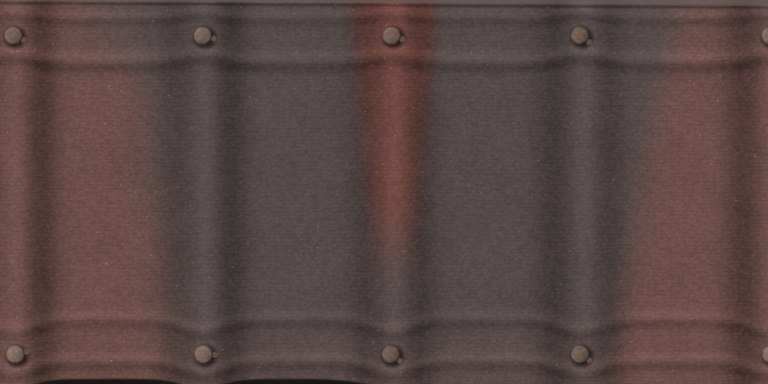
This texture is drawn by a Shadertoy shader. Its source:

```glsl
const float RIDGE_PERIOD = 0.4925;
const float RIDGE_START = 0.035;
const vec3 GREY_PAINT = vec3(0.332, 0.292, 0.287);
const vec3 RED_PAINT = vec3(0.425, 0.305, 0.287);
const vec3 DEEP_RED = vec3(0.43, 0.275, 0.252);
const vec3 BRONZE = vec3(0.45, 0.375, 0.33);
const vec3 GAP = vec3(0.11, 0.095, 0.09);

float hash(vec2 p) {
    p = fract(p * vec2(0.1031, 0.1137));
    p += dot(p, p.yx + 33.33);
    return fract((p.x + p.y) * p.x * 7.31);
}

float bell(float d, float width) {
    d /= width;
    return exp(-d * d);
}

// Slow mottling from layered sines, about -1 to 1
float mottle(vec2 p) {
    float sum = 0.0;
    float amp = 0.5;
    for (int i = 0; i < 4; i++) {
        sum += amp * sin(p.x + 1.7 * sin(p.y * 0.8)) * sin(p.y + 1.3 * sin(p.x * 0.7));
        p = mat2(1.6, 1.2, -1.2, 1.6) * p + 2.3;
        amp *= 0.6;
    }
    return sum;
}

// Distance to the nearest scattered point, with that point's random value
vec2 cellular(vec2 p) {
    vec2 nearest = vec2(9.0, 0.0);
    vec2 base = floor(p);
    for (int j = -1; j <= 1; j++)
    for (int i = -1; i <= 1; i++) {
        vec2 cell = base + vec2(i, j);
        vec2 point = cell + vec2(hash(cell + 3.0), hash(cell + 71.0));
        float d = length(p - point);
        if (d < nearest.x) nearest = vec2(d, hash(cell + 137.0));
    }
    return nearest;
}

// Pressed fold: bright upper flank, dark lower flank
float crease(float d, float width) {
    return 0.6 * bell(d - 1.1 * width, width) - 0.8 * bell(d + 0.7 * width, width);
}

// Red paint fading into grey: left field, central wedge, right field
vec3 paint(vec2 p) {
    float wobble = 0.015 * mottle(p * 9.0);
    float leftEdge = 0.51 - 0.13 * p.y + wobble;
    float rightEdge = 1.55 + 0.19 * p.y + wobble;
    float left = 1.0 - smoothstep(leftEdge - 0.14, leftEdge + 0.05, p.x);
    left *= 1.0 - 0.6 * smoothstep(0.75, 0.95, p.y) * smoothstep(0.1, 0.3, p.x);
    float right = smoothstep(rightEdge - 0.04, rightEdge + 0.10, p.x);
    right *= 1.0 - 0.35 * smoothstep(0.85, 1.0, p.y);
    float halfWidth = 0.035 + 0.085 * p.y;
    float wedge = 1.0 - smoothstep(halfWidth - 0.045, halfWidth + 0.025, abs(p.x - 1.025));
    wedge *= smoothstep(0.22, 0.5, p.y);
    float low = 0.25 * (1.0 - smoothstep(0.02, 0.2, p.y));
    vec3 color = mix(GREY_PAINT, RED_PAINT, max(max(left, right), low));
    return mix(color, DEEP_RED, wedge);
}

// Flat screw head with a cast shadow and a small side tab
vec3 addBolt(vec3 color, vec2 p, float seed, float radius, float px) {
    float shadow = 1.0 - smoothstep(0.7, 1.5, length(p - vec2(0.006, -0.006)) / radius);
    color *= 1.0 - 0.6 * shadow;
    float angle = -0.7 + 0.9 * seed;
    vec2 tab = p - 1.2 * radius * vec2(cos(angle), sin(angle));
    color = mix(color, BRONZE * 0.85, 1.0 - smoothstep(-px, px, length(tab) - 0.3 * radius));
    float r = length(p);
    float light = 1.0 - 0.2 * dot(p, vec2(0.8, -0.6)) / radius;
    light *= 1.0 - 0.4 * smoothstep(0.72, 1.0, r / radius);
    light += 0.12 * mottle(p * 180.0 + seed * 9.0);
    vec3 head = BRONZE * light * (0.9 + 0.2 * seed);
    return mix(color, head, 1.0 - smoothstep(-px, px, r - radius));
}

void mainImage(out vec4 fragColor, in vec2 fragCoord) {
    vec2 p = fragCoord / iResolution.y;
    float px = 1.0 / iResolution.y;

    // Nearest vertical ridge
    float ridge = floor((p.x - RIDGE_START) / RIDGE_PERIOD + 0.5);
    float dx = p.x - RIDGE_START - ridge * RIDGE_PERIOD;
    float bump = bell(dx, 0.075);
    vec3 color = paint(p);

    // Ridge flanks, deeper on the side facing the centre
    float side = clamp(p.x * 0.5, 0.0, 1.0);
    float shade = 1.0 + 0.09 * bell(dx - 0.01, 0.03);
    shade -= mix(0.29, 0.15, side) * bell(dx - 0.075, 0.045);
    shade -= mix(0.11, 0.26, side) * bell(dx + 0.07, 0.05);

    // Horizontal folds that bow over each ridge
    shade += 0.16 * crease(p.y - 0.950 - 0.012 * bump, 0.012);
    shade += 0.21 * crease(p.y - 0.835 - 0.018 * bump, 0.016);
    shade += 0.17 * crease(p.y - 0.165 + 0.032 * bump, 0.014);
    shade += 0.19 * crease(p.y - 0.055 + 0.030 * bump, 0.014);

    // Woven rows, pebbled grain and mottling
    float row = p.y * 640.0 + 0.8 * sin(p.x * 45.0);
    float weave = sin(row) * (0.6 + 0.4 * sin(p.x * 410.0 + 0.5 * row));
    vec2 pebble = cellular(p * vec2(95.0, 120.0));
    shade += 0.03 * weave + 0.11 * (0.45 - pebble.x) + 0.09 * (pebble.y - 0.5);
    shade += 0.035 * mottle(p * 14.0) + 0.015 * mottle(p * 83.0);

    // Sparse pale specks
    vec2 speck = cellular(p * 36.0);
    shade += 0.28 * step(0.94, speck.y) * (1.0 - smoothstep(0.03, 0.13, speck.x));
    color *= shade;

    // Sheet edges: pale upper lip and dark gaps under the left pans
    float lip = 0.998 - 0.006 * p.x;
    color *= 1.0 - 0.25 * bell(p.y - lip + 0.006, 0.004);
    color = mix(color, vec3(0.42, 0.38, 0.365), 0.6 * smoothstep(lip - px, lip + px, p.y));
    float gapTop = 0.015 * (1.0 - 1.6 * bump) * (1.0 - smoothstep(0.8, 1.1, p.x));
    color = mix(color, GAP, 1.0 - smoothstep(gapTop - 0.006, gapTop + px, p.y));

    // Two screws on every ridge
    for (int level = 0; level < 2; level++) {
        float seed = hash(vec2(ridge + 5.0, float(level) * 17.0 + 2.0));
        vec2 center = vec2(0.008 * (seed - 0.5), mix(0.078, 0.908, float(level)));
        color = addBolt(color, vec2(dx, p.y) - center, seed, 0.025, px);
    }
    fragColor = vec4(clamp(color, 0.0, 1.0), 1.0);
}
```
